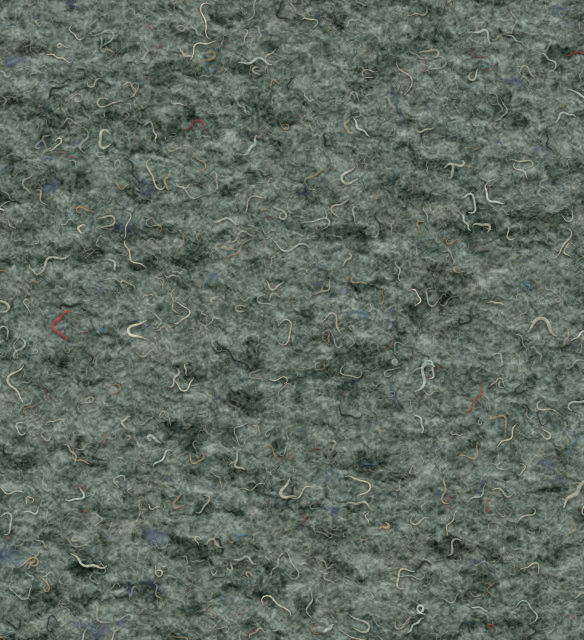
Reproduce this texture procedurally as a WebGL 2 fragment shader.

```glsl
#version 300 es
precision highp float;
// Grey-green recycled felt with matted fibres and scattered curly threads.
uniform vec2 u_resolution;
out vec4 fragColor;

vec4 hash4(vec2 p) {
    vec4 q = fract(p.xyxy * vec4(.1031, .1030, .0973, .1099));
    q += dot(q, q.wzxy + 33.33);
    return fract((q.xxyz + q.yzzw) * q.zywx);
}

float noise(vec2 p) {
    vec2 i = floor(p), f = fract(p);
    f = f * f * (3. - 2. * f);
    return mix(mix(hash4(i).x, hash4(i + vec2(1, 0)).x, f.x),
               mix(hash4(i + vec2(0, 1)).x, hash4(i + vec2(1, 1)).x, f.x), f.y);
}

float fbm(vec2 p) {
    float sum = 0., amp = .5;
    for (int i = 0; i < 5; i++) {
        sum += amp * noise(p);
        p = mat2(1.7, .9, -.9, 1.7) * p + 17.3;
        amp *= .53;
    }
    return sum;
}

// Thin strands: ridges of stretched noise running at a slant.
float strands(vec2 p, float slant) {
    vec2 q = vec2(p.x, p.y + slant * p.x) * vec2(75, 170);
    return 1. - abs(2. * noise(q) - 1.);
}

vec3 dye(float pick, float tint) {
    vec3 c = mix(vec3(.93, .89, .77), vec3(.76, .78, .69), tint);
    if (pick > .46) c = mix(vec3(.62, .73, .69), vec3(.84, .90, .86), tint);
    if (pick > .78) c = mix(vec3(.70, .58, .41), vec3(.82, .74, .60), tint);
    if (pick > .88) c = vec3(.14, .18, .17);
    if (pick > .94) c = mix(vec3(.20, .28, .47), vec3(.36, .55, .63), tint);
    if (pick > .975) c = mix(vec3(.90, .30, .24), vec3(.66, .26, .27), tint);
    return c;
}

// One curling thread per occupied cell, traced as a short turning walk.
void threads(inout vec3 col, vec2 p, float cell, float share, float width, float opacity, float seed) {
    vec2 home = floor(p / cell);
    for (int n = 0; n < 9; n++) {
        vec2 id = home + vec2(n % 3 - 1, n / 3 - 1);
        vec4 a = hash4(id + seed), b = hash4(id + seed + 71.7), c = hash4(id + seed + 153.1);
        vec2 at = (id + a.xy) * cell;
        if (a.z > share || distance(p, at) > cell * 1.05) continue;
        float stride = cell * mix(.4, .98, b.x) / 14.;
        float heading = (b.y - .5) * 2. + (b.z > .5 ? 3.1416 : 0.);
        float radius = width * mix(.6, 1.3, c.x * c.x) * (c.y > .94 ? 1.9 : 1.);
        float nearest = 1.;
        vec2 side = vec2(0);
        for (int k = 0; k < 14; k++) {
            float t = float(k) / 13.;
            vec2 way = vec2(cos(heading), sin(heading)) * stride;
            vec2 rel = p - at;
            vec2 off = rel - way * clamp(dot(rel, way) / dot(way, way), 0., 1.);
            float d = length(off) - radius * (1. - .6 * pow(abs(2. * t - 1.), 3.));
            if (d < nearest) { nearest = d; side = off; }
            at += way;
            heading += (b.w - .5) * .65 + .42 * sin(t * mix(4., 13., c.z) + 6.28 * c.w);
        }
        // Contact shadow, strongest underneath, then the lit strand itself
        float under = smoothstep(.002, -.003, side.y);
        float shadow = exp(-max(nearest, 0.) / .0022) * mix(.10, .45, under);
        col *= 1. - shadow * opacity;
        float soft = .0003 + .5 / u_resolution.y;
        float body = smoothstep(soft, -soft, nearest);
        float light = .94 + .14 * clamp(side.y / radius, -1., 1.);
        light *= .84 + .26 * noise(p * 260.);
        float cover = opacity * mix(.6, 1., fract(a.w * 7.3));
        col = mix(col, dye(a.w, c.x) * light, body * cover);
    }
}

void main() {
    vec2 p = gl_FragCoord.xy / u_resolution.y;
    vec2 warp = vec2(fbm(p * 30.), fbm(p * 30. + 41.)) - .5;
    vec2 q = p * vec2(1, 1.7) + warp * .04;

    // Small matted tufts, lit from above
    float tuft = fbm(q * 30.);
    float relief = tuft - fbm(q * 30. + vec2(.03, .28));
    float tone = .418 + .22 * (tuft - .5) + .34 * relief;

    // Fine tangled fibres and grain
    tone += .13 * (strands(p + warp * .03, .5) - .6);
    tone += .12 * (strands(p * 1.2 - warp * .03 + 5., -.6) - .6);
    tone += .10 * (strands(p.yx * .9 + warp * .04 + 9., .3) - .6);
    tone += .13 * (noise(p * 400.) - .5);

    // Dark hollows between tufts
    float hollow = smoothstep(.57, .74, fbm(q * 23. + 63.));
    tone -= .15 * hollow * (.5 + tuft);

    // Slight drift between cool and warm wool, with rare dyed smudges
    float drift = fbm(q * 16. + 90.) - .5;
    vec3 col = tone + vec3(-.033, .018, -.021) + drift * vec3(.03, .0, -.035);
    float smudge = smoothstep(.74, .84, fbm(q * 15. + 130.));
    col = mix(col, vec3(.22, .28, .40), smudge * .4);

    // Hairs first, bold threads on top
    vec2 bent = p + warp * .004;
    threads(col, bent, .022, .85, .0006, .36, 11.);
    threads(col, bent + .37, .034, .80, .0009, .46, 207.);
    threads(col, bent + .53, .042, .60, .0011, .58, 353.);
    threads(col, bent + .71, .054, .66, .0014, .82, 419.);
    threads(col, bent + .13, .078, .60, .0018, .95, 631.);
    fragColor = vec4(clamp(col, 0., 1.), 1);
}
```
